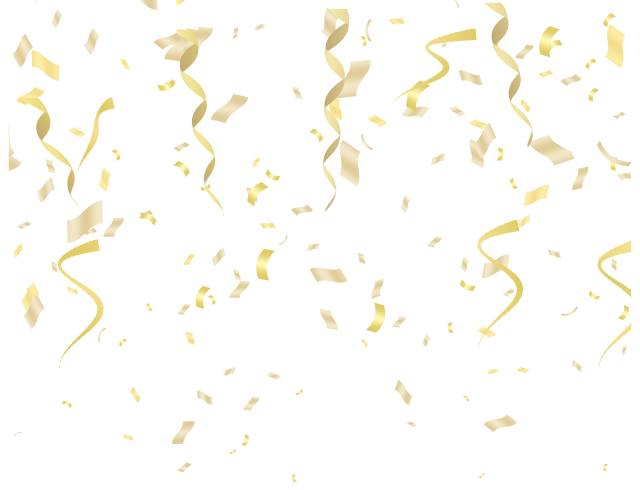
Reproduce this pattern procedurally as a Shadertoy shader.

```glsl
// Golden confetti and curling streamers falling over a white ground.

const vec3 WHITE = vec3(1.0);
const vec3 TAN = vec3(0.88, 0.80, 0.60);
const vec3 CREAM = vec3(0.97, 0.94, 0.84);
const vec3 LEMON = vec3(0.88, 0.80, 0.40);
const vec3 PALE_LEMON = vec3(1.0, 0.97, 0.70);
const vec3 HONEY = vec3(0.96, 0.87, 0.55);
const vec3 SHADOW = vec3(0.75, 0.67, 0.45);

const float TAU = 6.2831853;
const float SIDE_MARGIN = 0.018;
const float HELIX_RADIUS = 0.022;
const float HELIX_PITCH = 0.115;
const float HELIX_BAND = 0.036;
const float CURL_HALF_WIDTH = 0.012;
const int HELICES = 4;
const int CURLS = 5;
const int CURL_STEPS = 36;

float pixel;  // size of one pixel in canvas heights

float hash(vec2 p) {
    vec3 q = fract(vec3(p.xyx) * vec3(0.1031, 0.1030, 0.0973));
    q += dot(q, q.yzx + 33.33);
    return fract((q.x + q.y) * q.z);
}

float cover(float dist) { return clamp(0.5 - dist / pixel, 0.0, 1.0); }

// One bent flake: wavy tan sheet, lemon arc, or thin sliver
vec3 flake(vec3 col, vec2 p, float size, vec2 id) {
    float kind = hash(id + 3.1), tone = hash(id + 5.7), turn = hash(id + 8.3);
    bool arc = kind < 0.32, sliver = kind < 0.07;
    float angle = arc ? 1.5 + 2.4 * (turn - 0.5) : mix(-0.9, 1.9, turn);
    float c = cos(angle), s = sin(angle);
    vec2 q = vec2(c * p.x + s * p.y, c * p.y - s * p.x) / size;
    float side = tone < 0.5 ? -1.0 : 1.0;
    float halfHeight = sliver ? 0.13 : arc ? 0.36 : mix(0.42, 0.62, tone);
    if (arc) q.y -= side * 0.32 * (q.x * q.x - 0.4);
    else {
        q.x -= side * 0.45 * q.y;
        q.y -= side * 0.14 * sin(2.6 * q.x);
    }
    float dist = max(abs(q.x) - 1.0, abs(q.y) - halfHeight) * size * 0.92;
    float shine = 0.5 + 0.5 * cos(q.x * (arc ? 3.0 : 4.2) + (arc ? 0.0 : 5.0 * tone));
    vec3 sheet = mix(TAN, CREAM, 0.75 * shine);
    if (arc && !sliver) sheet = mix(LEMON, PALE_LEMON, shine * shine);
    else if (kind > 0.76) sheet = mix(HONEY, PALE_LEMON, 0.6 * shine);
    return mix(col, sheet, cover(dist));
}

// Jittered grid of flakes that thins out toward the bottom
vec3 confetti(vec3 col, vec2 p, float cell, float size, vec2 density, float seed) {
    vec2 base = floor(p / cell);
    for (int j = -1; j <= 1; j++)
    for (int i = -1; i <= 1; i++) {
        vec2 grid = base + vec2(i, j);
        vec2 id = grid + seed + 40.0;
        vec2 center = (grid + vec2(hash(id), hash(id + 17.0))) * cell;
        float height = smoothstep(0.0, 0.6, center.y);
        if (hash(id + 29.0) > mix(density.x, density.y, height)) continue;
        float scale = size * mix(0.7, 1.15, hash(id + 41.0)) * mix(0.6, 1.0, height);
        col = flake(col, p - center, scale, id);
    }
    return col;
}

// Twisted ribbon: light strands in front, shaded strands behind
vec3 helix(vec3 col, vec2 p, float n) {
    vec2 top = vec2(0.06 + 0.315 * n, 1.0 - 0.2 * exp(-1.2 * n));
    float len = 0.22 + 0.2 * sin(0.92 * n);
    float drift = 0.05 + 0.07 * cos(1.9 * n - 0.6);
    float fall = top.y - p.y, t = clamp(fall / len, 0.0, 1.0);
    float radius = HELIX_RADIUS * mix(1.1, 0.55, t);
    float s = (p.x - top.x - drift * t) / radius;
    float phase = asin(clamp(s, -1.0, 1.0));
    float facing = cos(phase);
    float band = HELIX_BAND * mix(0.4, 1.0, facing) * pow(1.0 - t, 0.4);
    float slope = HELIX_PITCH / (TAU * radius * max(facing, 0.15));
    float ends = max(max(-fall, fall - len), (abs(s) - 1.0) * radius);
    vec3 tint = mix(LEMON, TAN, 0.5 + 0.5 * sin(1.4 * n - 1.8));
    for (int k = 0; k < 2; k++) {
        bool front = k == 1;
        float strand = front ? phase / TAU : 0.5 - phase / TAU;
        float off = abs(fract(fall / HELIX_PITCH - strand + 0.5) - 0.5) * HELIX_PITCH;
        float dist = max((off - 0.5 * band) / sqrt(1.0 + slope * slope), ends);
        vec3 sheet = front ? mix(tint, PALE_LEMON, 0.25 + 0.55 * facing * (0.5 - 0.5 * s))
                           : mix(SHADOW, tint, 0.35 + 0.35 * s);
        col = mix(col, sheet, cover(dist));
    }
    return col;
}

// Loose S-shaped ribbon that narrows to a point
vec3 curl(vec3 col, vec2 p, float n) {
    float k = n - 3.0;
    bool upper = k > -0.5;
    vec2 top = upper ? vec2(0.23 + 0.74 * k, 0.79 + 0.14 * k)
                     : vec2(0.2 + 1.2 * (1.0 - exp(-1.25 * n)), 0.5 + 0.04 * sin(1.57 * n));
    float len = upper ? 0.14 : 0.25;
    float swing = upper ? 0.006 + 0.03 * k : 0.042;
    float drift = upper ? -0.06 - 0.04 * k : 0.0;
    if (abs(p.x - top.x) > 0.2 || abs(p.y - top.y + 0.12) > 0.18) return col;
    vec2 a = top;
    for (int i = 1; i <= CURL_STEPS; i++) {
        float t = float(i) / float(CURL_STEPS);
        vec2 b = top + vec2(swing * (cos(8.9 * t + 0.5) - cos(0.5)) + drift * t, -len * pow(t, 1.5));
        vec2 along = normalize(b - a), q = p - 0.5 * (a + b);
        float width = CURL_HALF_WIDTH * pow(1.0 - t, 0.6) * (0.65 + 0.35 * cos(9.0 * t));
        float reach = 0.5 * length(b - a) + 0.0015;
        float dist = max(abs(dot(q, vec2(-along.y, along.x))) - width, abs(dot(q, along)) - reach);
        vec3 sheet = mix(HONEY, LEMON, 0.5 + 0.5 * sin(9.0 * t + 2.0 * n));
        col = mix(col, sheet, cover(dist));
        a = b;
    }
    return col;
}

void mainImage(out vec4 fragColor, in vec2 fragCoord) {
    pixel = 1.0 / iResolution.y;
    vec2 p = fragCoord * pixel;
    float aspect = iResolution.x * pixel;
    vec3 col = WHITE;
    col = confetti(col, p, 0.105, 0.0125, vec2(0.45, 0.75), 11.0);
    col = confetti(col, p, 0.14, 0.022, vec2(0.3, 0.8), 57.0);
    col = confetti(col, p, 0.2, 0.036, vec2(0.05, 0.9), 93.0);
    for (int i = 0; i < CURLS; i++) col = curl(col, p, float(i));
    for (int i = 0; i < HELICES; i++) col = helix(col, p, float(i));
    // Clean side margins
    float inside = cover(SIDE_MARGIN - min(p.x, aspect - p.x));
    fragColor = vec4(mix(WHITE, col, inside), 1.0);
}
```
